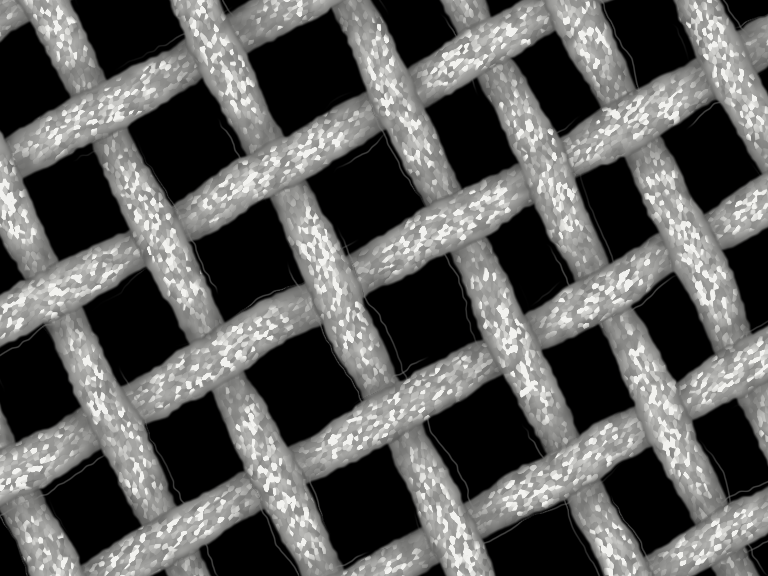
Give the GLSL for this texture, as a Shadertoy shader.

```glsl
// A plain-woven mesh of fuzzy grey yarns on black, seen obliquely.
// Two slanted families of yarns pass over and under each other by the parity
// of their indices; cellular noise gives each yarn its glinting fibres.

#define WARP_PITCH 0.2274    // horizontal step between steep yarns
#define WARP_START -0.382
#define WARP_SLOPE 0.48
#define WARP_BULGE 0.08      // widening of the weave around one yarn
#define WEFT_PITCH 0.27      // vertical step between shallow yarns
#define WEFT_START 0.0243
#define WEFT_SLOPE 0.57
#define YARN_RADIUS 0.0405
#define FLECK_SIZE vec2(0.0105, 0.0075)
#define FLECK_GAIN 0.62
#define YARN_TINT vec3(1.0, 1.0, 0.985)

const float PI = 3.14159265;

float hash(vec2 p) {
    vec3 q = fract(vec3(p.xyx) * 0.1031);
    q += dot(q, q.yzx + 33.33);
    return fract((q.x + q.y) * q.z);
}

float noise(vec2 p) {
    vec2 i = floor(p), f = fract(p);
    f = f * f * (3.0 - 2.0 * f);
    return mix(mix(hash(i), hash(i + vec2(1, 0)), f.x),
               mix(hash(i + vec2(0, 1)), hash(i + vec2(1, 1)), f.x), f.y);
}

// Random brightness per cell, softly blended at the cell borders.
float flecks(vec2 p) {
    vec2 cell = floor(p);
    float sum = 0.0, total = 0.0001;
    for (int y = -1; y <= 1; y++)
    for (int x = -1; x <= 1; x++) {
        vec2 id = cell + vec2(x, y);
        vec2 toSeed = id + vec2(hash(id + 17.3), hash(id + 51.9)) - p;
        float weight = exp(-14.0 * dot(toSeed, toSeed));
        sum += weight * hash(id + 83.1);
        total += weight;
    }
    return sum / total;
}

// Offset of the steep yarn with the given index, uneven near the middle.
float warpBulge(float index) {
    float d = index - 4.1;
    return WARP_BULGE * exp(-0.6 * d * d);
}

// Shades one yarn: returns tone, coverage and height.
// pos = (along, across), lift = 1 where it passes over, -1 where under.
vec3 yarn(vec2 pos, float lift, float seed) {
    // Wandering centre line and uneven outline
    float side = seed + 7.0 * step(0.0, pos.y);
    float across = pos.y + 0.009 * (noise(vec2(pos.x * 9.0, seed)) - 0.5);
    float radius = YARN_RADIUS * (0.94 + 0.12 * hash(vec2(seed, 4.0)) + 0.09 * lift
                 + 0.14 * (noise(vec2(pos.x * 28.0, side)) - 0.5)
                 + 0.08 * (noise(vec2(pos.x * 85.0, side)) - 0.5));
    float v = across / radius;
    float dome = sqrt(max(1.0 - v * v, 0.0));

    // Rounded body, dimmer where it dips below its neighbour
    float tone = 0.27 + 0.37 * dome;
    tone *= mix(0.78, 1.04, smoothstep(-1.0, 0.2, lift));

    // Twisted fibres and bright facets along the ridge
    vec2 fibre = vec2(pos.x + 0.6 * across, across - 0.15 * pos.x);
    float mottle = noise(fibre * vec2(45.0, 80.0) + seed * 13.0);
    float ridge = smoothstep(1.0, 0.35, abs(v) + 0.5 * (mottle - 0.5));
    ridge *= mix(0.3, 1.0, smoothstep(-0.8, 0.4, lift));
    float glint = flecks(fibre / FLECK_SIZE + seed * 29.0);
    tone += 0.12 * (mottle - 0.5);
    tone += ridge * (0.2 * (glint - 0.4) + FLECK_GAIN * pow(glint, 4.0));

    // Soft outline, with a few loose hairs beside it
    float pixel = 1.0 / iResolution.y;
    float cover = smoothstep(-pixel, 0.003 + pixel, radius - abs(across));
    float hairPath = radius * (0.95 + 0.4 * noise(vec2(pos.x * 14.0, side + 3.0)));
    float hair = smoothstep(0.001 + pixel, 0.0, abs(abs(across) - hairPath));
    hair *= 0.5 * smoothstep(0.6, 0.8, noise(vec2(pos.x * 7.0, side + 40.0)));
    tone = mix(0.5, tone, step(0.001, cover));
    return vec3(tone, max(cover, hair), 0.8 * lift + dome);
}

void mainImage(out vec4 fragColor, in vec2 fragCoord) {
    vec2 p = fragCoord / iResolution.y;
    p.y = 1.0 - p.y;

    // Continuous yarn indices; the uneven one is solved by iteration
    float warpPos = p.x - WARP_SLOPE * p.y - WARP_START;
    float weftPos = p.y + WEFT_SLOPE * p.x - WEFT_START;
    float warpIndex = warpPos / WARP_PITCH;
    for (int n = 0; n < 4; n++)
        warpIndex = (warpPos - warpBulge(warpIndex)) / WARP_PITCH;
    float weftIndex = weftPos / WEFT_PITCH;
    float warpId = round(warpIndex), weftId = round(weftIndex);

    // Local frames of the nearest yarn in each family
    vec2 warpFrame = vec2(p.y + WARP_SLOPE * p.x,
                          warpPos - WARP_PITCH * warpId - warpBulge(warpId));
    vec2 weftFrame = vec2(p.x - WEFT_SLOPE * p.y, weftPos - WEFT_PITCH * weftId);
    warpFrame *= inversesqrt(1.0 + WARP_SLOPE * WARP_SLOPE);
    weftFrame *= inversesqrt(1.0 + WEFT_SLOPE * WEFT_SLOPE);

    vec3 warp = yarn(warpFrame + vec2(5.0, 0.0), cos(PI * (weftIndex + warpId)), warpId + 20.0);
    vec3 weft = yarn(weftFrame + vec2(5.0, 0.0), -cos(PI * (warpIndex + weftId)), weftId + 60.0);

    // Layer the two yarns by height over black
    float warpOnTop = mix(weft.x * weft.y, warp.x, warp.y);
    float weftOnTop = mix(warp.x * warp.y, weft.x, weft.y);
    float tone = mix(weftOnTop, warpOnTop, smoothstep(-0.1, 0.1, warp.z - weft.z));
    fragColor = vec4(clamp(tone, 0.0, 0.95) * YARN_TINT, 1.0);
}
```
